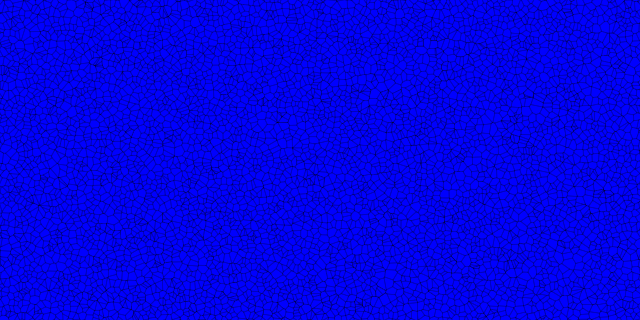
This pattern is drawn by a Shadertoy shader. Its source:

```glsl
// Blue plane split by hairline black cracks into thousands of irregular cells.
// A Voronoi diagram of randomly crowded sites; each crack is the bisector
// of two sites, filtered to the pixel so that thin lines fade instead of breaking.

// Three random values in 0..1 for an integer lattice point
vec3 hash3(ivec3 q) {
    uvec3 v = uvec3(q + 4096) * 1664525u + 1013904223u;
    v.x += v.y * v.z; v.y += v.z * v.x; v.z += v.x * v.y;
    v ^= v >> 16u;
    v.x += v.y * v.z; v.y += v.z * v.x; v.z += v.x * v.y;
    return vec3(v >> 8u) / 16777216.0;
}

// Each lattice square holds one to three sites
int siteCount(ivec2 square) {
    return 1 + int(hash3(ivec3(square, 9)).z * 3.0);
}

vec2 sitePosition(ivec2 square, int k) {
    return vec2(square) + hash3(ivec3(square, k)).xy;
}

// Share of the pixel covered by a line whose centre lies at distance d
float lineCoverage(float d, float halfWidth, float blur) {
    return smoothstep(-blur, blur, d + halfWidth)
         - smoothstep(-blur, blur, d - halfWidth);
}

void mainImage(out vec4 fragColor, in vec2 fragCoord) {
    float squares = 39.0;
    vec2 p = fragCoord / iResolution.y * squares;
    float pixel = squares / iResolution.y;
    ivec2 base = ivec2(floor(p));

    // Nearest site owns this point
    vec2 home = vec2(0.0);
    float nearest = 1e3;
    for (int y = -2; y <= 2; y++)
    for (int x = -2; x <= 2; x++) {
        ivec2 square = base + ivec2(x, y);
        int count = siteCount(square);
        for (int k = 0; k < count; k++) {
            vec2 toSite = sitePosition(square, k) - p;
            float d = dot(toSite, toSite);
            if (d < nearest) { nearest = d; home = toSite; }
        }
    }

    // Every bisector close by darkens the pixel, so junctions grow darker
    float light = 1.0;
    for (int y = -2; y <= 2; y++)
    for (int x = -2; x <= 2; x++) {
        ivec2 square = base + ivec2(x, y);
        int count = siteCount(square);
        for (int k = 0; k < count; k++) {
            vec2 toSite = sitePosition(square, k) - p;
            vec2 across = toSite - home;
            float gap = length(across);
            if (gap > 1e-4) {
                float d = dot(0.5 * (toSite + home), across / gap);
                light *= 1.0 - lineCoverage(d, 0.0175, 0.85 * pixel);
            }
        }
    }

    vec3 blue = vec3(0.0, 0.0, 1.0);
    fragColor = vec4(blue * light, 1.0);
}
```
